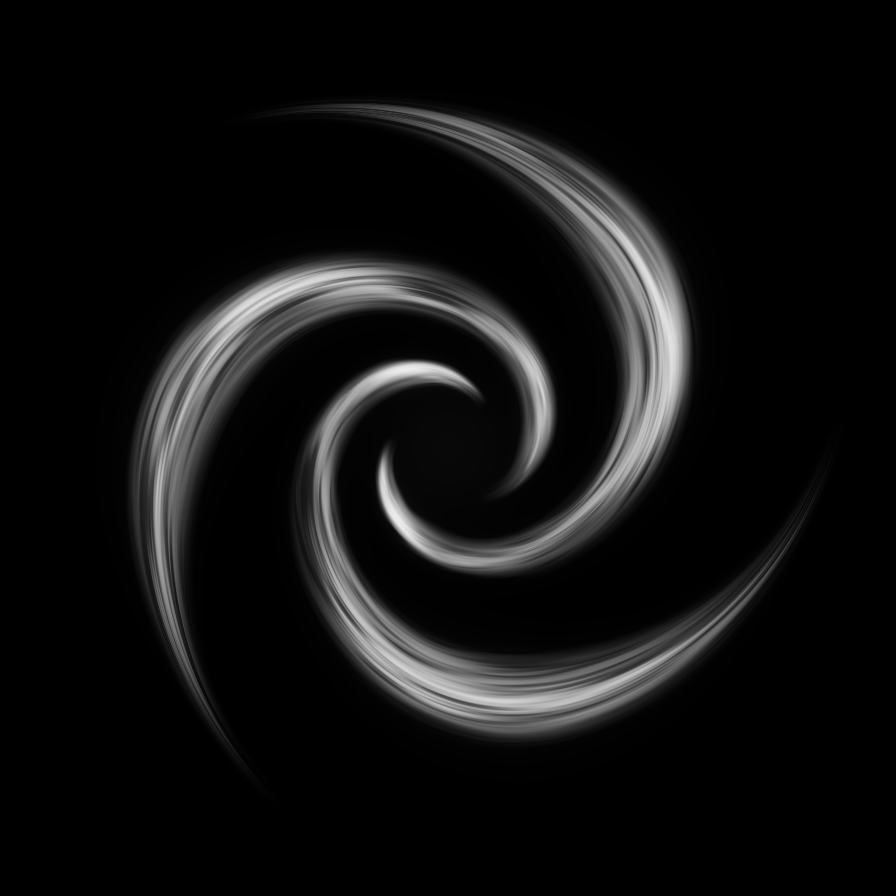
Reproduce this background procedurally as a WebGL 2 fragment shader.

```glsl
#version 300 es
precision highp float;

uniform vec2 u_resolution;
out vec4 fragColor;

const float TAU = 6.2831853;
const float ARMS = 3.0;

float hash(vec2 p) {
    return fract(sin(dot(p, vec2(127.1, 311.7))) * 43758.5453);
}

float valueNoise(vec2 p) {
    vec2 cell = floor(p);
    vec2 f = fract(p);
    f = f * f * (3.0 - 2.0 * f);
    float low = mix(hash(cell), hash(cell + vec2(1.0, 0.0)), f.x);
    float high = mix(hash(cell + vec2(0.0, 1.0)), hash(cell + vec2(1.0)), f.x);
    return mix(low, high, f.y);
}

float bump(float x, float centre, float width) {
    float d = (x - centre) / width;
    return exp(-d * d);
}

// Logarithmic spiral, swelling slightly in its outer sweep
float spiralRadius(float turn) {
    return 0.073 * exp(0.356 * (turn - 3.42)) * (1.0 + 0.09 * bump(turn, 6.8, 0.7));
}

float armHalfWidth(float turn, float radius) {
    float opening = mix(0.7, 1.0, smoothstep(3.2, 4.4, turn));
    float taper = 1.0 - 0.85 * smoothstep(6.9, 8.4, turn);
    return 0.18 * radius * opening * taper;
}

// Fine fibres stretched along the arm
float fibres(float across, float turn, float seed) {
    float frequency = mix(1.8, 5.5, smoothstep(3.8, 6.8, turn));
    vec2 p = vec2(across * frequency + turn * 0.7 + seed * 17.0, turn * 2.4 + seed * 9.0);
    float n = 0.5 * valueNoise(p);
    n += 0.3 * valueNoise(p * vec2(2.1, 1.3) + 31.0);
    n += 0.2 * valueNoise(p * vec2(4.3, 1.7) + 67.0);
    return n;
}

// Brightness along the arm; "lag" delays the inner tip
float lengthwise(float turn, float lag) {
    float fade = smoothstep(2.9 + 0.2 * lag, 3.7 + 0.8 * lag, turn);
    fade *= 1.0 - smoothstep(7.4, 8.5, turn);
    float innerPeak = mix(1.25, 0.65, lag) * bump(turn, 3.95 + 0.6 * lag, 0.55);
    return fade * (0.5 + innerPeak + 0.5 * bump(turn, 6.8, 0.6));
}

// Brightness across the arm: a wandering crest and a thin inner strand
float crosswise(float across, float turn) {
    float crest = 0.3 - 0.65 * bump(turn, 5.7, 0.55) - 0.2 * smoothstep(7.0, 7.8, turn);
    float strand = 0.4 * bump(across, -0.65, 0.2) * bump(turn, 6.3, 0.5);
    return 0.28 + 0.72 * bump(across, crest, 0.45) + strand;
}

float armLight(float radius, float turn, float seed) {
    float middle = spiralRadius(turn);
    float across = (radius - middle) / armHalfWidth(turn, middle);
    float fibre = fibres(across, turn, seed);
    float lag = step(1.5, seed);
    float along = lengthwise(turn, lag);

    float edge = abs(across) + 0.5 * (fibre - 0.5);
    float body = 1.0 - smoothstep(0.5, 1.2, edge);
    float contrast = mix(0.35, 0.75, smoothstep(4.0, 6.2, turn));
    float grain = 1.0 + contrast * (2.0 * smoothstep(0.2, 0.8, fibre) - 1.0);
    float halo = 0.035 * bump(across, 0.0, 1.1);
    return along * (body * crosswise(across, turn) * grain + halo);
}

void main() {
    vec2 p = (gl_FragCoord.xy - 0.5 * u_resolution) / min(u_resolution.x, u_resolution.y);
    float radius = length(p);
    float angle = mod(atan(p.y, p.x), TAU);

    // Sum every winding of the arms that crosses this direction
    float light = 0.025 * bump(radius, 0.0, 0.09);
    for (int i = -1; i <= 4; i++) {
        float winding = float(i);
        float turn = angle + winding * TAU / ARMS;
        light += armLight(radius, turn, mod(winding, ARMS));
    }

    // Soft highlight rolloff
    float tone = 1.0 - exp(-1.25 * light);
    fragColor = vec4(vec3(tone), 1.0);
}
```
